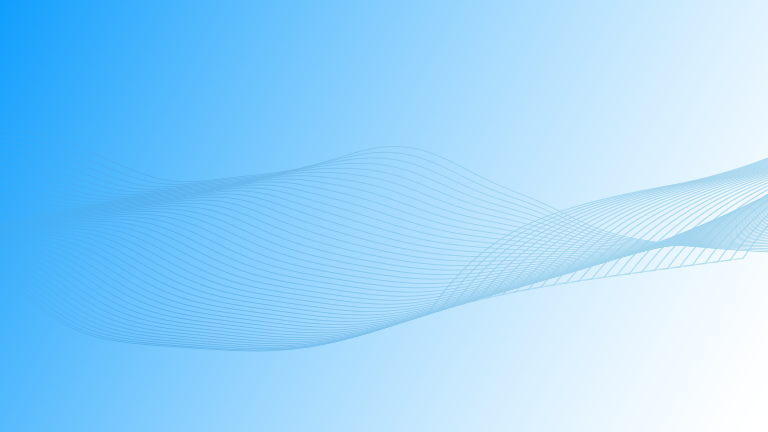
A Shadertoy shader for this background:

```glsl
// A diagonal blue-to-white gradient crossed by a twisting sheet of fine lines.
// Each line is a height curve y(x); two families are looped over and inked:
// the wide wavy sheet that twists at the right, and the arcs of the folded net.
// Lengths are in canvas heights, with the origin at the lower left.

const vec3 DEEP_BLUE = vec3(0.06, 0.62, 0.99);
const vec3 WHITE     = vec3(1.0);
const vec3 INK_LEFT  = vec3(0.30, 0.66, 0.91);
const vec3 INK_RIGHT = vec3(0.63, 0.83, 0.93);

const int SHEET_LINES = 44;
const int ARC_LINES   = 26;
const float LINE_WIDTH = 0.0024;

float bump(float x, float center, float width) {
    float d = (x - center) / width;
    return exp(-d * d);
}

// Upper border of the sheet: a shallow trough, then a crest.
float sheetTop(float x) {
    float tail = max(x - 1.4, 0.0);
    return 0.68 - 0.16 * x + 0.15 * tail * tail
         + 0.025 * bump(x, 0.08, 0.12) - 0.036 * bump(x, 0.39, 0.14)
         + 0.13 * bump(x, 0.95, 0.24) + 0.025 * bump(x, 1.25, 0.12);
}

// Lower border of the net: a fall at the left, then a long rise.
float netBottom(float x) {
    return 0.17 + 0.135 * x - 0.07 * bump(x, 0.70, 0.32)
         + 0.27 / (1.0 + exp((x - 0.06) / 0.075));
}

// Lower border of the sheet: lifts off the net and twists over the top border.
float sheetBottom(float x) {
    float lift = max(x - 1.0, 0.0);
    return netBottom(x) + 0.23 * lift * lift;
}

// Upper border of the net.
float netTop(float x) {
    float d = x - 1.53;
    return 0.567 + 0.161 * d + 0.44 * d * d;
}

// Sheet line: crest and fall drift left as the lines go down.
float sheetLine(float x, float k) {
    float s = 1.0 - pow(1.0 - k, 1.3);
    float drift = 0.85 * (1.0 - smoothstep(0.5, 1.8, x));
    return mix(sheetTop(x + drift * s), sheetBottom(x - drift * (1.0 - s)), s);
}

// Start of a net line along the lower border.
float arcStart(float k) {
    return mix(0.99, 1.72, k);
}

// Net line: leaves the lower border and bends over to the upper one.
float arcLine(float x, float k) {
    float span = mix(0.56, 0.32, k);
    float rest = 1.0 - clamp((x - arcStart(k)) / span, 0.0, 1.0);
    float high = netTop(x) - 0.2 * k * max(x - 1.45, 0.0);
    return mix(high, netBottom(x), pow(rest, mix(2.0, 2.8, k)));
}

// Coverage of a thin line; keeps its weight when thinner than a pixel.
float stroke(float dist, float width, float pixel) {
    float reach = max(width, pixel);
    return width / reach * (1.0 - smoothstep(0.0, 1.0, abs(dist) / reach));
}

// Distance to a curve from its height difference and slope.
float curveDistance(float dy, float slope) {
    return dy * inversesqrt(1.0 + slope * slope);
}

void mainImage(out vec4 fragColor, in vec2 fragCoord) {
    vec2 uv = fragCoord / iResolution.xy;
    float pixel = 1.0 / iResolution.y;
    float h = 0.002;
    // Keep the layout of a 16:9 canvas at any aspect.
    vec2 p = vec2(uv.x * 16.0 / 9.0, uv.y);

    // Background gradient, easing into white
    float blend = clamp((0.88 * uv.x + 0.26 * (1.0 - uv.y)) / 1.13, 0.0, 1.0);
    vec3 color = mix(DEEP_BLUE, WHITE, 1.0 - pow(1.0 - blend, 1.35));

    float clear = 1.0;

    // Wavy sheet, fading out at the left
    float sheetAlpha = 0.75 * mix(0.3, 1.0, smoothstep(0.0, 0.4, p.x));
    for (int i = 0; i < SHEET_LINES; i++) {
        float k = float(i) / float(SHEET_LINES - 1);
        float y = sheetLine(p.x, k);
        float slope = (sheetLine(p.x + h, k) - y) / h;
        float dist = curveDistance(p.y - y, slope);
        clear *= 1.0 - sheetAlpha * stroke(dist, LINE_WIDTH, pixel);
    }

    // Arcs of the net, each appearing shortly before it rises
    for (int i = 0; i < ARC_LINES; i++) {
        float k = float(i) / float(ARC_LINES - 1);
        float y = arcLine(p.x, k);
        float slope = (arcLine(p.x + h, k) - y) / h;
        float dist = curveDistance(p.y - y, slope);
        float start = arcStart(k);
        float alpha = 0.78 * smoothstep(start - 0.08, start + 0.02, p.x);
        clear *= 1.0 - alpha * stroke(dist, LINE_WIDTH * 1.2, pixel);
    }

    vec3 ink = mix(INK_LEFT, INK_RIGHT, smoothstep(0.1, 1.4, p.x));
    fragColor = vec4(mix(ink, color, clear), 1.0);
}
```
